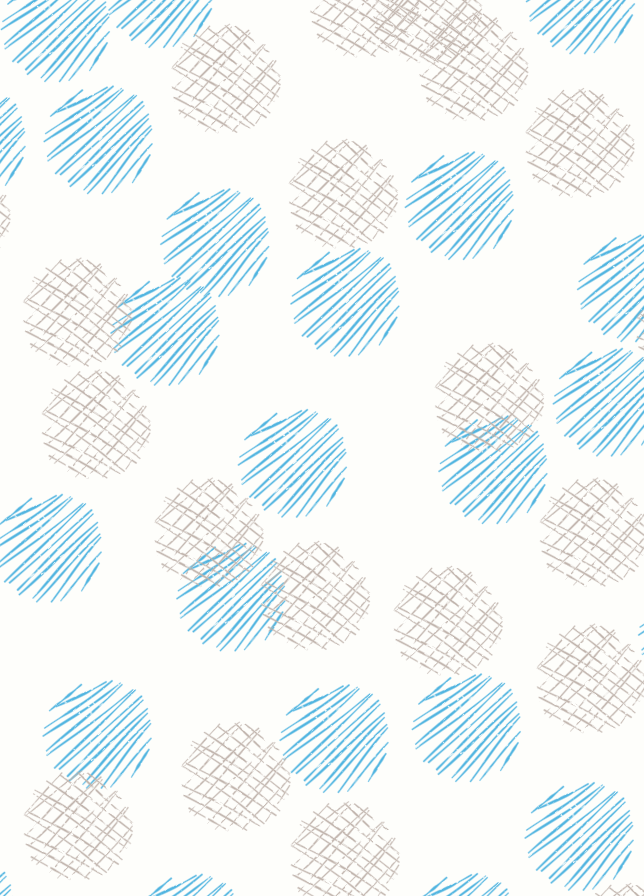
This pattern is drawn by a Shadertoy shader. Its source:

```glsl
// Scattered hand-drawn discs on white paper: blue ones hatched with a slanted
// zigzag scribble, taupe ones cross-hatched with a dry, broken line.
// Discs sit on a staggered, jittered grid; every stroke is a segment distance.

const vec3 PAPER = vec3(0.995, 0.995, 0.985);
const vec3 BLUE  = vec3(0.32, 0.71, 0.88);
const vec3 TAUPE = vec3(0.75, 0.70, 0.67);
const float CELL   = 0.147;  // grid step, in canvas heights
const float RADIUS = 0.0605; // disc radius, in canvas heights

float hash(vec2 p) {
    return fract(sin(dot(p, vec2(127.1, 311.7))) * 43758.5);
}

float noise(vec2 p) {
    vec2 i = floor(p), f = fract(p);
    f = f * f * (3.0 - 2.0 * f);
    return mix(mix(hash(i), hash(i + vec2(1, 0)), f.x),
               mix(hash(i + vec2(0, 1)), hash(i + vec2(1, 1)), f.x), f.y);
}

// Stroke end on the unit circle; the fan turns the strokes across the disc.
vec2 rimPoint(float offset, float side, float angle, float fan) {
    float o = clamp(offset, -0.97, 0.97);
    float theta = angle - fan * o;
    vec2 dir = vec2(cos(theta), sin(theta));
    return dir * side * sqrt(1.0 - o * o) + vec2(-dir.y, dir.x) * o;
}

// x: distance to the segment, y: position along it from 0 to 1.
vec2 segment(vec2 p, vec2 a, vec2 b) {
    vec2 ab = b - a;
    float t = clamp(dot(p - a, ab) / dot(ab, ab), 0.0, 1.0);
    return vec2(length(p - a - ab * t), t);
}

// Ink of a set of strokes in the unit disc; zigzag pulls pairs of ends together.
float hatch(vec2 q, int count, float angle, float fan, float zigzag,
            float halfWidth, float dryness, float seed, float px) {
    float ink = 0.0;
    vec2 bent = q + 0.025 * sin(q.yx * 3.0 + seed);
    for (int i = 0; i < count; i++) {
        float k = float(i);
        float low  = mix(k, 2.0 * floor((k + 1.0) / 2.0) - 0.5, zigzag);
        float high = mix(k, 2.0 * floor(k / 2.0) + 0.5, zigzag);
        vec2 jitter = 0.6 * vec2(hash(vec2(k, seed)), hash(vec2(seed, k + 9.0))) - 0.3;
        vec2 offset = (vec2(low, high) + 0.5 + jitter) * 2.0 / float(count) - 1.0;
        vec2 reach = 0.94 + 0.09 * vec2(hash(vec2(k, seed + 3.0)), hash(vec2(k, seed + 5.0)));
        vec2 s = segment(bent, rimPoint(offset.x, -reach.x, angle, fan),
                               rimPoint(offset.y, reach.y, angle, fan));
        // Uneven pressure, easing off towards both ends
        float pressure = 0.5 + 0.8 * noise(vec2(s.y * 5.0, k * 7.3 + seed));
        float w = halfWidth * pressure * (0.65 + 1.4 * s.y * (1.0 - s.y));
        ink = max(ink, 1.0 - smoothstep(w - px, w + px, s.x));
    }
    // Fine dry-brush gaps along the strokes, gathered in patches
    vec2 dir = vec2(cos(angle), sin(angle));
    vec2 grain = vec2(dot(q, dir) * 19.0, dot(q, vec2(-dir.y, dir.x)) * 30.0);
    float gap = dryness * (0.3 + noise(q * 2.6 + seed));
    return ink * smoothstep(gap - 0.25, gap + 0.15, noise(grain + seed * 4.0));
}

float blueScribble(vec2 q, float px) {
    return hatch(q, 15, 0.74, 0.15, 0.6, 0.021, 0.2, 2.0, px);
}

float taupeCrosshatch(vec2 q, float px) {
    float falling = hatch(q, 11, -0.6, 0.08, 0.25, 0.017, 0.42, 5.0, px);
    float rising  = hatch(q, 11, 0.82, 0.12, 0.35, 0.014, 0.45, 11.0, px);
    return max(falling, rising);
}

void mainImage(out vec4 fragColor, in vec2 fragCoord) {
    vec2 p = fragCoord / iResolution.y;
    float px = 1.0 / (iResolution.y * RADIUS);
    float blueInk = 0.0, taupeInk = 0.0;

    // Visit the discs of the neighbouring cells
    for (int x = -1; x <= 1; x++)
    for (int y = -1; y <= 1; y++) {
        float col = floor(p.x / CELL) + float(x);
        float shift = 0.5 * mod(col, 2.0);
        float row = floor(p.y / CELL - shift) + float(y);
        vec2 id = vec2(col, row);
        vec2 jitter = 0.66 * vec2(hash(id + 17.0), hash(id + 43.0)) - 0.33;
        vec2 centre = (id + vec2(0.5, 0.5 + shift) + jitter) * CELL;
        vec2 q = (p - centre) / RADIUS;
        if (dot(q, q) > 1.3) continue;

        // Each vertical pair of cells holds one disc of either kind
        float flip = step(0.5, hash(vec2(col, floor(row / 2.0)) + 71.0));
        if (mod(row + flip, 2.0) < 0.5) blueInk = max(blueInk, blueScribble(q, px));
        else taupeInk = max(taupeInk, taupeCrosshatch(q, px));
    }

    vec3 color = mix(PAPER, BLUE, blueInk);
    color = mix(color, TAUPE, taupeInk);
    fragColor = vec4(color, 1.0);
}
```
